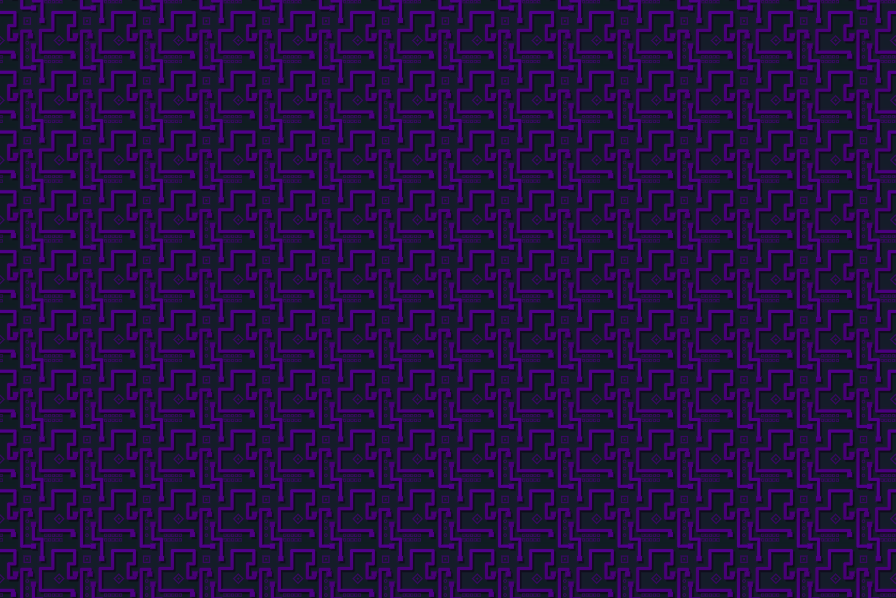
Give the GLSL for this pattern, as a Shadertoy shader.

```glsl
#define REPEATS vec2(15.0, 10.0)
#define CELL 76.8
#define TRACE_HALF 2.0
#define NODE_HALF 3.3
#define SHADOW_SHIFT vec2(2.2, 2.6)
#define BOARD_BLUE vec3(0.08, 0.11, 0.16)
#define BOARD_GREEN vec3(0.06, 0.11, 0.13)
#define TRACE_VIOLET vec3(0.31, 0.0, 0.54)
#define TRACE_PLUM vec3(0.28, 0.0, 0.46)
#define PAD_COLOR vec3(0.25, 0.02, 0.42)

// Corner points of the long trace, y pointing down
const vec2 LOOP_TRACE[12] = vec2[12](
    vec2(97, 46), vec2(97, 51), vec2(88, 51), vec2(88, 33),
    vec2(96, 33), vec2(96, 16), vec2(68, 16), vec2(68, 39),
    vec2(52, 39), vec2(52, 67), vec2(94, 67), vec2(94, 72));

// Two short traces: points 0-3 and 4-8
const vec2 SIDE_TRACES[9] = vec2[9](
    vec2(43, 59), vec2(43, 78), vec2(54, 78), vec2(54, 103),
    vec2(39, 46), vec2(39, 40), vec2(28, 40), vec2(28, 87), vec2(43, 87));

float segment(vec2 p, vec2 a, vec2 b) {
    vec2 ab = b - a;
    vec2 ap = p - a;
    return length(ap - ab * clamp(dot(ap, ab) / dot(ab, ab), 0.0, 1.0));
}

float box(vec2 p, float halfSize) {
    p = abs(p);
    return max(p.x, p.y) - halfSize;
}

float traces(vec2 p) {
    float d = 1e3;
    for (int i = 0; i < 11; i++)
        d = min(d, segment(p, LOOP_TRACE[i], LOOP_TRACE[i + 1]));
    for (int i = 0; i < 8; i++)
        if (i != 3) d = min(d, segment(p, SIDE_TRACES[i], SIDE_TRACES[i + 1]));
    d -= TRACE_HALF;

    // Square nodes on the open ends
    d = min(d, box(p - LOOP_TRACE[0], NODE_HALF));
    d = min(d, box(p - LOOP_TRACE[11], NODE_HALF));
    d = min(d, box(p - SIDE_TRACES[0], NODE_HALF));
    d = min(d, box(p - SIDE_TRACES[3], NODE_HALF));
    d = min(d, box(p - SIDE_TRACES[4], NODE_HALF));
    return min(d, box(p - SIDE_TRACES[8], NODE_HALF));
}

float pads(vec2 p) {
    // Square and diamond rings, each with a centre dot
    vec2 q = p - vec2(35, 27);
    float d = min(abs(box(q, 4.0)) - 0.8, box(q, 1.2));
    q = p - vec2(76, 52);
    float diamond = (abs(q.x) + abs(q.y)) * 0.7071;
    d = min(d, min(abs(diamond - 4.2) - 0.8, diamond - 1.2));

    // Two rows of five contacts
    vec2 slot = clamp(round((p - vec2(59, 73)) / vec2(4.8, 6)), vec2(0), vec2(4, 1));
    d = min(d, abs(box(p - vec2(59, 73) - slot * vec2(4.8, 6), 1.5)) - 0.55);

    // Column of three vias
    float via = clamp(round((p.y - 55.0) / 9.0), 0.0, 2.0);
    return min(d, abs(length(p - vec2(35.0, 55.0 + 9.0 * via)) - 1.7) - 0.6);
}

float coverage(float d, float soft) {
    return 1.0 - smoothstep(-soft, soft, d);
}

void mainImage(out vec4 fragColor, in vec2 fragCoord) {
    vec2 uv = fragCoord / iResolution.xy;
    vec2 p = fract(vec2(uv.x, 1.0 - uv.y) * REPEATS) * CELL;
    float pixel = CELL * REPEATS.y / iResolution.y;
    float soft = 0.6 * pixel;

    // Shapes that cross the cell border wrap into the next cell
    float traceDist = 1e3;
    float shadowDist = 1e3;
    float padDist = 1e3;
    for (int i = 0; i < 4; i++) {
        vec2 q = p + CELL * vec2(i & 1, i >> 1);
        traceDist = min(traceDist, traces(q));
        shadowDist = min(shadowDist, traces(q - SHADOW_SHIFT));
        padDist = min(padDist, pads(q));
    }

    // Board with a slow tint change across each cell
    vec2 wave = 0.5 + 0.5 * sin(6.28318 * (p / CELL + vec2(0.6, 0.1)));
    vec3 color = mix(BOARD_GREEN, BOARD_BLUE, smoothstep(0.1, 0.6, wave.x));

    // Shadow, glow, pads, traces
    color *= 1.0 - 0.55 * coverage(shadowDist, soft + 0.6);
    color = mix(color, TRACE_PLUM, 0.22 * exp(-max(traceDist, 0.0) / 1.6));
    color = mix(color, PAD_COLOR, 0.85 * coverage(padDist, soft));
    vec3 traceColor = mix(TRACE_PLUM, TRACE_VIOLET, wave.y);
    color = mix(color, traceColor, coverage(traceDist, soft));

    fragColor = vec4(color, 1.0);
}
```
